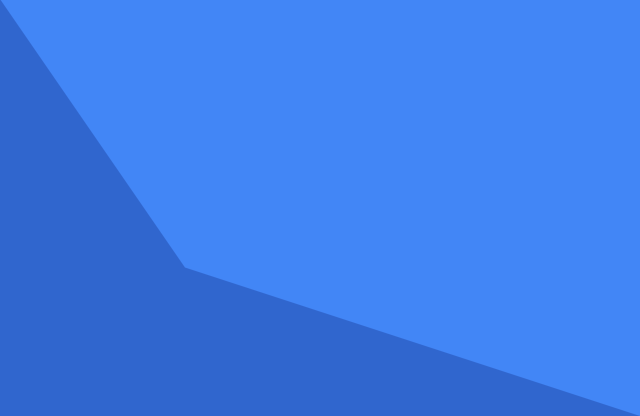
Give the GLSL for this background, as a Shadertoy shader.

```glsl
// Signed distance to the line through a and b, positive on its left
float leftOf(vec2 p, vec2 a, vec2 b) {
    vec2 dir = normalize(b - a);
    return dir.x * (p.y - a.y) - dir.y * (p.x - a.x);
}

void mainImage(out vec4 fragColor, in vec2 fragCoord) {
    vec2 p = fragCoord / iResolution.y;
    vec2 canvas = vec2(iResolution.x / iResolution.y, 1.0);

    // Bright wedge bounded by two lines meeting at the bend
    vec2 bend = vec2(0.289, 0.357) * canvas;
    float steepEdge = leftOf(p, vec2(0.001, 1.0) * canvas, bend);
    float shallowEdge = leftOf(p, bend, vec2(1.0, 0.0) * canvas);
    float wedge = min(steepEdge, shallowEdge);

    // Flat fills with a one-pixel smooth boundary
    float pixel = 1.0 / iResolution.y;
    float coverage = smoothstep(-0.7 * pixel, 0.7 * pixel, wedge);
    vec3 shadeBlue = vec3(0.188, 0.4, 0.808);
    vec3 brightBlue = vec3(0.259, 0.525, 0.965);
    fragColor = vec4(mix(shadeBlue, brightBlue, coverage), 1.0);
}
```
